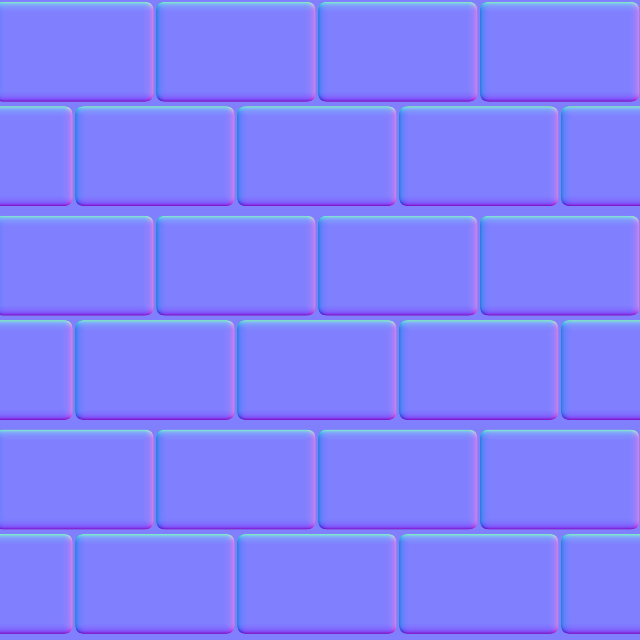
Write a Shadertoy shader that draws this texture map.

```glsl
// Tangent-space normal map of a running-bond brick wall with soft bevels.
// Courses come in pairs, the second shifted by half a brick; each brick is a
// rounded box whose edge distance sets the tilt of the surface normal.

// Offset from the centre of the nearest brick, y pointing down.
vec2 brickOffset(vec2 uv) {
    float y = mod(uv.y + 0.005, 0.3342) - 0.005;
    float shifted = step(0.1624, y);
    float x = uv.x - 0.1155 - 0.1265 * shifted;
    return vec2(mod(x + 0.1265, 0.253) - 0.1265,
                y - 0.0809 - 0.1631 * shifted);
}

// Steep lip at the rim followed by a faint slope that dies out inward.
float bevelTilt(float depth, float bevelWidth) {
    return 0.78 * exp(-depth / 0.0033)
         + 0.18 * max(1.0 - depth / bevelWidth, 0.0);
}

void mainImage(out vec4 fragColor, in vec2 fragCoord) {
    float pixel = 1.0 / iResolution.y;
    vec2 uv = vec2(fragCoord.x, iResolution.y - fragCoord.y) * pixel;
    vec2 p = brickOffset(uv);

    // Depth inside the brick, with squarish corners from a cubic norm
    float bevelWidth = 0.017;
    vec2 q = max(abs(p) - vec2(0.1243, 0.0778) + bevelWidth, 0.0);
    float depth = bevelWidth - pow(q.x * q.x * q.x + q.y * q.y * q.y, 1.0 / 3.0);

    // Outward direction; green points up, so y is flipped
    vec2 outward = q * q * sign(p) * vec2(1.0, -1.0);
    outward /= max(length(outward), 1e-9);

    // The side bevels are a little gentler than the top and bottom ones
    vec2 tilt = outward * vec2(0.85, 1.0) * bevelTilt(max(depth, 0.0), bevelWidth);
    vec3 normal = vec3(tilt, sqrt(max(1.0 - dot(tilt, tilt), 0.0)));

    // Flat mortar outside the brick, blended over one pixel
    float inside = smoothstep(-0.5 * pixel, 0.5 * pixel, depth);
    normal = mix(vec3(0.0, 0.0, 1.0), normal, inside);

    fragColor = vec4(0.5 + 0.5 * normal, 1.0);
}
```
